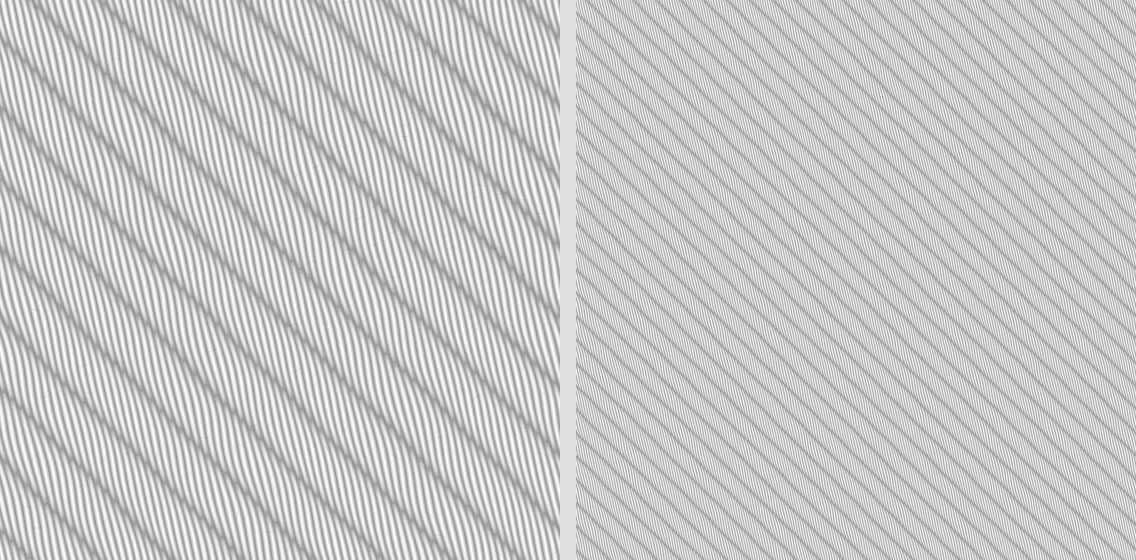
Left: one tile. Right: repeated 3 by 3.
This pattern is drawn by a Shadertoy shader. Its source:

```glsl
// Twisted cord: soft diagonal strands crossed by fine leaning fibres, with faint hair scratches.
const float TAU = 6.2831853;

vec2 hash2(vec2 p) {
    vec3 q = fract(p.xyx * vec3(0.1031, 0.1030, 0.0973));
    q += dot(q, q.yzx + 33.33);
    return fract((q.xx + q.yz) * q.zy);
}

// Smooth undulation; whole frequencies keep it periodic over the canvas
float sway(vec2 p) {
    return sin(TAU * dot(p, vec2(3, 1)) + 0.8)
         + 0.6 * sin(TAU * dot(p, vec2(-2, 4)) + 2.1)
         + 0.4 * sin(TAU * dot(p, vec2(5, -3)) + 4.4);
}

// Rounded ridge between creases at whole phases, softened by the pixel footprint
float ridge(float phase) {
    float s = sin(0.5 * TAU * phase);
    float w = fwidth(phase);
    return sqrt((s * s + w * w) / (1.0 + w * w));
}

// Sparse curved hairs, one candidate per cell of a wrapped grid
float scratches(vec2 p) {
    const float CELLS = 26.0;
    vec2 g = p * CELLS;
    float px = CELLS / iResolution.y;
    float mark = 0.0;
    for (int j = -1; j <= 1; j++)
    for (int i = -1; i <= 1; i++) {
        vec2 cell = floor(g) + vec2(i, j);
        vec2 id = mod(cell, CELLS);
        vec2 rnd = hash2(id + 7.0);
        vec2 d = g - cell - hash2(id + 61.0);
        float a = TAU * rnd.x;
        d = mat2(cos(a), -sin(a), sin(a), cos(a)) * d;
        d.y += (rnd.x - 0.5) * 1.6 * d.x * d.x;
        float len = 0.1 + 0.25 * rnd.y;
        float hair = 1.0 - smoothstep(0.0, 0.01 + px, abs(d.y));
        hair *= 1.0 - smoothstep(0.5 * len, len, abs(d.x));
        mark += hair * step(0.4, rnd.y) * (rnd.x < 0.6 ? -1.0 : 0.7);
    }
    return mark;
}

void mainImage(out vec4 fragColor, in vec2 fragCoord) {
    vec2 uv = fragCoord / iResolution.xy;

    // Eight strands each way; fibres lean towards the strand near its edges
    float strand = 8.0 * (uv.x + uv.y) - 0.46 + 0.018 * sway(uv.yx);
    float fibre = 80.0 * uv.x + 20.0 * uv.y
                + 0.12 * sin(TAU * strand) + 0.17 * sway(uv);

    // Soft grooves, scalloped where the fibres cross them
    float groove = exp(-4.2 * ridge(strand + 0.025 * sin(TAU * fibre)));
    float crest = ridge(fibre);
    float thread = mix(crest, asin(crest) / (0.25 * TAU), 0.4);
    float shade = 0.535 + 0.475 * thread * (1.0 - 0.84 * groove);

    // Light from the left, then faint wear
    shade += 0.025 * sin(TAU * fibre) * (1.0 - groove);
    shade += 0.045 * scratches(uv);
    fragColor = vec4(vec3(clamp(shade, 0.0, 1.0)), 1.0);
}
```
